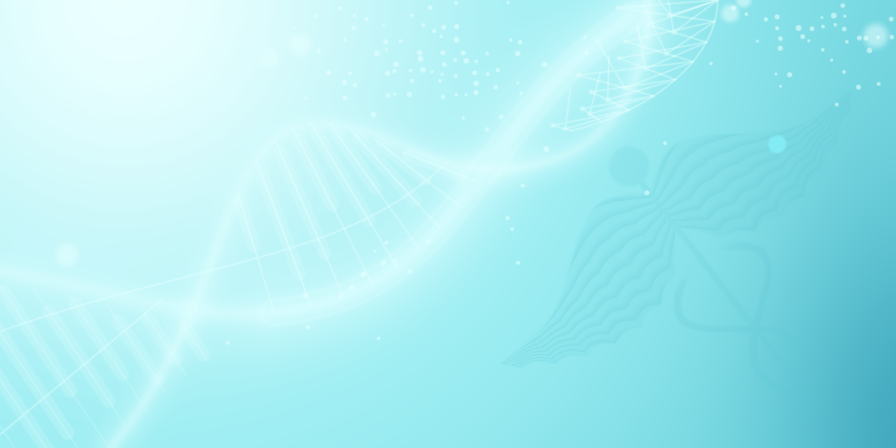
A WebGL 2 fragment shader for this background:

```glsl
#version 300 es
precision highp float;
// Pale aqua backdrop with a glowing double helix, light specks and a faint winged staff.
uniform vec2 u_resolution;
out vec4 fragColor;

const vec3 LIGHT = vec3(.92, 1, 1), AQUA = vec3(.61, .93, .95),
  TEAL = vec3(.46, .845, .88), DEEP = vec3(.2, .61, .71),
  GLOW = vec3(.84, .99, .995), SPARK = vec3(.9, 1, 1), EMBLEM = vec3(.36, .77, .83);
const vec2 LIGHT_POS = vec2(.28, 1), STAFF_POS = vec2(1.49, .518), STAFF_DIR = vec2(.615, -.788);
const float LINE = .0022, WING_SPAN = .53;

// Cubic curves, one control point per column
const mat4x2 SWEEP_LEFT = mat4x2(0, .396, .26, .349, .443, .284, .612, .302),
  SWEEP_RIGHT = mat4x2(.612, .302, 1.042, .349, 1.042, .714, 1.406, .961),
  RISE = mat4x2(.247, 0, .521, .323, .482, .724, .716, .724),
  DIP = mat4x2(.716, .724, .911, .714, .99, .57, 1.224, .641),
  CLIMB = mat4x2(1.224, .641, 1.354, .674, 1.453, .818, 1.448, 1),
  NET_EDGE = mat4x2(1.276, .708, 1.458, .753, 1.602, .87, 1.602, 1),
  CREST = mat4x2(.53, .57, .65, .79, .72, .74, .9, .66),
  THREAD = mat4x2(0, .26, .45, .42, .78, .42, 1, .64);

float hash(vec2 p) { return fract(sin(dot(p, vec2(127.1, 311.7))) * 43758.5); }

float segment(vec2 p, vec2 a, vec2 b) {
  vec2 d = b - a;
  return length(p - a - d * clamp(dot(p - a, d) / dot(d, d), 0., 1.));
}

vec2 along(mat4x2 c, float t) {
  float s = 1. - t;
  return c * vec4(s * s * s, 3. * s * s * t, 3. * s * t * t, t * t * t);
}

float curve(vec2 p, mat4x2 c) {
  float d = 9.;
  for (int i = 0; i < 20; i++)
    d = min(d, segment(p, along(c, float(i) / 20.), along(c, float(i + 1) / 20.)));
  return d;
}

float soft(float d, float w) { return exp(-d * d / (w * w)); }
float fill(float d, float edge) { return 1. - smoothstep(-edge, edge, d); }

vec3 backdrop(vec2 p) {
  float d = distance(p, LIGHT_POS);
  vec3 c = mix(LIGHT, AQUA, smoothstep(0., 1.15, d));
  c = mix(c, TEAL, smoothstep(1., 1.85, d));
  return mix(c, DEEP, .8 * soft(length((p - vec2(2.06, 0)) * vec2(3.3, 1.9)), 1.));
}

// Mirrored wings, rod and twined bands around the staff axis
float emblem(vec2 p) {
  vec2 q = p - STAFF_POS;
  float u = abs(dot(q, vec2(-STAFF_DIR.y, STAFF_DIR.x))), v = dot(q, STAFF_DIR);
  float s = clamp(u / WING_SPAN, 0., 1.);
  float top = .03 * smoothstep(.4, .75, s) - .115 * soft(s - .2, .27);
  float arch = max(sin(3.1416 * pow(s, .75)), 0.);
  float low = .015 + .145 * pow(arch, .8) - .014 * abs(sin(s * 25.));
  float wing = fill(max(max(top - v, v - low), u - WING_SPAN), .005);
  float feather = fract((v - top) / max(low - top, .01) * 7. + s * 4.);
  float mark = wing * (.18 + .3 * smoothstep(.3, .9, feather) * fill(feather - .95, .05));
  float rod = fill(segment(vec2(u, v), vec2(0, -.1), vec2(0, .54)) - .007, .004);
  float ball = fill(length(vec2(u, v + .14)) - .045, .006);
  float reach = mix(.13, .035, smoothstep(.1, .54, v));
  float phase = (v - .1) * 14.3, slope = reach * 14.3 * cos(phase);
  float twine = abs(u - reach * abs(sin(phase))) / sqrt(1. + slope * slope) - .008;
  float span = smoothstep(.12, .15, v) * (1. - smoothstep(.5, .54, v));
  return max(mark, max(max(rod, ball) * .3, fill(twine, .004) * span * .36));
}

// Fans of rungs below the crest and at the lower left, plus the upper net
float lattice(vec2 p) {
  float light = 0.;
  for (int i = 0; i < 9; i++) {
    float f = float(i) / 8., r = hash(vec2(i, 3));
    vec2 a = along(CREST, f), b = along(SWEEP_RIGHT, f * .55);
    vec2 c = mix(vec2(-.25, .42), vec2(.4, .29), f), d = mix(vec2(.1, -.1), vec2(.46, .2), f);
    light += .42 * soft(segment(p, a, b), LINE) + .2 * soft(segment(p, c, d), LINE);
    float bar = segment(p, mix(a, b, .08), mix(a, b, .4 + .5 * r));
    bar = min(bar, segment(p, mix(c, d, .3 * r), mix(c, d, .6 + .4 * r)));
    light += .2 * fill(bar - .015, .003);
    // Net joints jitter between the rim and the strand
    vec2 rim = along(NET_EDGE, f), next = along(NET_EDGE, min(f + .25, 1.));
    vec2 inner = mix(vec2(1.2, .72), vec2(1.38, 1.02), f) + vec2(.12 * hash(vec2(i, 1)), 0);
    vec2 joint = mix(rim, inner, .3 + .4 * r);
    float net = min(segment(p, rim, inner), segment(p, inner, next));
    net = min(net, min(segment(p, joint, next), segment(p, joint, inner + vec2(.04, .08))));
    light += .42 * soft(net, LINE) + .5 * soft(min(distance(p, inner), distance(p, joint)), .005);
  }
  return min(light, .7);
}

// Jittered specks, dense near the top and sparse below the strand
float specks(vec2 p) {
  vec2 cell = floor(p * 40.);
  vec2 home = (cell + .2 + .6 * vec2(hash(cell), hash(cell + 7.))) / 40.;
  float density = .65 * soft(length((home - vec2(.94, .88)) * vec2(.8, 1.4)), .16)
    + .6 * soft(length((home - vec2(1.84, .94)) * vec2(.7, 1)), .1)
    + .12 * soft(segment(home, vec2(.55, .22), vec2(1.2, .55)), .08);
  float size = mix(.003, .0065, hash(cell + 3.));
  return step(hash(cell + 19.), density) * fill(distance(p, home) - size, .002);
}

void main() {
  vec2 p = gl_FragCoord.xy / u_resolution.y;
  vec3 color = mix(backdrop(p), EMBLEM, emblem(p) * .55);

  // Helix strands: broad haze, soft bodies and thin bright cores
  float right = curve(p, SWEEP_RIGHT), sweep = min(curve(p, SWEEP_LEFT), right);
  float strand = min(min(curve(p, RISE), curve(p, DIP)), curve(p, CLIMB));
  float haze = .3 * soft(sweep, .12) + .25 * soft(right, .075) + .3 * soft(sweep, .03);
  color = mix(color, GLOW, min(haze + .35 * soft(strand, .04), .85));
  float core = .35 * soft(strand, .013) + .2 * soft(sweep, .016) + .18 * soft(right - .028, .005);
  color = mix(color, SPARK, min(core, .6));
  color = mix(color, SPARK, lattice(p));
  float threads = min(curve(p, THREAD), curve(p, NET_EDGE));
  threads = min(threads, segment(p, vec2(0, .03), vec2(.36, .33)));
  color = mix(color, SPARK, .45 * soft(threads, LINE));

  // Specks and soft discs (x, y, radius)
  color = mix(color, SPARK, .6 * specks(p));
  const vec3 DISCS[6] = vec3[6](vec3(.67, .9, .024), vec3(.6, .87, .02), vec3(.15, .43, .024),
    vec3(1.63, .97, .019), vec3(1.66, 1, .016), vec3(1.955, .92, .026));
  for (int i = 0; i < 6; i++)
    color = mix(color, SPARK, .55 * fill(distance(p, DISCS[i].xy) - DISCS[i].z, DISCS[i].z * .5));
  color = mix(color, vec3(.52, .94, .97), .8 * fill(distance(p, vec2(1.735, .678)) - .02, .004));
  fragColor = vec4(color, 1);
}
```
